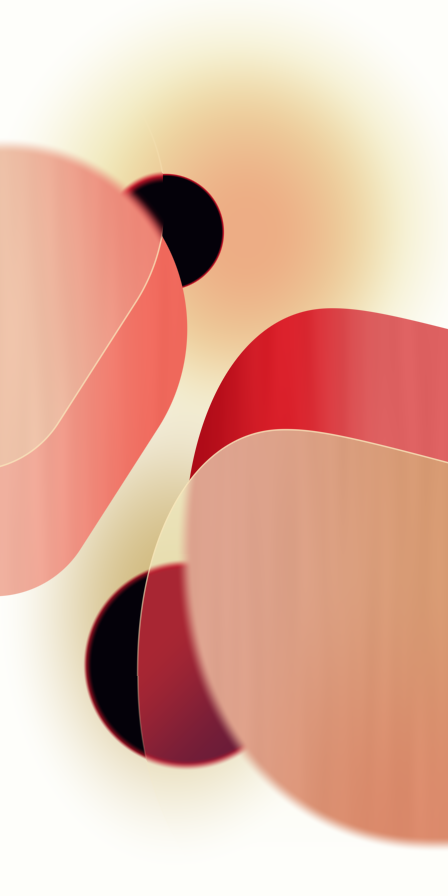
Give the GLSL for this background, as a Shadertoy shader.

```glsl
// Soft pebbles and dark discs seen through shifted panes of frosted glass.
// Each pane repeats its pebble's outline at an offset; where it covers a shape
// the edge blurs and the colour pales. Halos are radial smoothstep falloffs.

// Layout, in canvas widths (canvas is 1 wide, 2 high)
const vec2  CAP_TOP = vec2(0.008, 1.266), CAP_LOW = vec2(-0.013, 0.898);
const float CAP_TOP_R = 0.410, CAP_LOW_R = 0.229;
const vec2  CAP_PANE_SHIFT = vec2(-0.050, 0.281);
const vec2  PEBBLE_UP = vec2(0.742, 0.763), PEBBLE_UP_R = vec2(0.331, 0.549);
const vec2  PEBBLE_LOW = vec2(0.977, 0.763), PEBBLE_LOW_R = vec2(0.565, 0.648);
const vec2  PEBBLE_PANE_SHIFT = vec2(-0.104, -0.271);
const float PEBBLE_POWER = 2.15;
const vec2  DISC_TOP = vec2(0.370, 1.482), DISC_LOW = vec2(0.417, 0.516);
const float DISC_TOP_R = 0.130, DISC_LOW_R = 0.227;
const float FROST = 0.018, RIM_WIDTH = 0.0016, GRAIN = 0.022;

// Palette
const vec3 PAPER = vec3(0.995, 0.995, 0.982);
const vec3 STRAW = vec3(0.93, 0.89, 0.67);
const vec3 APRICOT = vec3(0.93, 0.68, 0.52);
const vec3 SAND = vec3(0.82, 0.73, 0.50);
const vec3 INK = vec3(0.015, 0.005, 0.035);
const vec3 EMBER = vec3(0.80, 0.08, 0.16);
const vec3 WINE = vec3(0.66, 0.15, 0.20), PLUM = vec3(0.42, 0.11, 0.22);
const vec3 BLUSH = vec3(0.94, 0.69, 0.62), CORAL = vec3(0.94, 0.41, 0.36);
const vec3 SHELL = vec3(0.93, 0.76, 0.66), ROSE = vec3(0.93, 0.52, 0.46);
const vec3 CRIMSON = vec3(0.68, 0.04, 0.09), SCARLET = vec3(0.85, 0.12, 0.16);
const vec3 FADED_RED = vec3(0.87, 0.38, 0.38);
const vec3 PINK_CLAY = vec3(0.87, 0.64, 0.56), OCHRE = vec3(0.84, 0.60, 0.44);
const vec3 TERRACOTTA = vec3(0.86, 0.54, 0.42);
const vec3 RIM = vec3(0.98, 0.91, 0.74);

vec2 hashGradient(vec2 cell) {
    float angle = 6.2832 * fract(sin(dot(cell, vec2(127.1, 311.7))) * 43758.5);
    return vec2(cos(angle), sin(angle));
}

float gradientNoise(vec2 p) {
    vec2 i = floor(p), f = fract(p), u = f * f * (3.0 - 2.0 * f);
    vec2 e = vec2(1.0, 0.0);
    float low = mix(dot(hashGradient(i), f), dot(hashGradient(i + e), f - e), u.x);
    float high = mix(dot(hashGradient(i + e.yx), f - e.yx),
                     dot(hashGradient(i + 1.0), f - 1.0), u.x);
    return mix(low, high, u.y);
}

// Hull of two circles of unequal radius
float capsuleDistance(vec2 p) {
    vec2 axis = CAP_LOW - CAP_TOP;
    float len = length(axis), slope = (CAP_TOP_R - CAP_LOW_R) / len;
    axis /= len;
    vec2 q = p - CAP_TOP;
    q = vec2(abs(q.x * axis.y - q.y * axis.x), dot(q, axis));
    float side = sqrt(1.0 - slope * slope);
    float along = dot(q, vec2(-slope, side));
    if (along < 0.0) return length(q) - CAP_TOP_R;
    if (along > side * len) return length(q - vec2(0.0, len)) - CAP_LOW_R;
    return dot(q, vec2(side, slope)) - CAP_TOP_R;
}

// Two superellipse quarters, with a sloping shoulder on the right
float pebbleDistance(vec2 p) {
    bool upper = p.y > PEBBLE_UP.y;
    vec2 center = upper ? PEBBLE_UP : PEBBLE_LOW;
    vec2 radii = upper ? PEBBLE_UP_R : PEBBLE_LOW_R;
    vec2 q = vec2(max(center.x - p.x, 0.0), abs(p.y - center.y));
    float run = max(p.x - center.x, 0.0);
    if (upper) radii.y -= 0.28 * (sqrt(run * run + 0.0137) - 0.117);
    vec2 powers = pow(q / radii + 1e-5, vec2(PEBBLE_POWER));
    float scale = pow(powers.x + powers.y, 1.0 / PEBBLE_POWER);
    return length(q) * (1.0 - 1.0 / max(scale, 1e-3));
}

float cover(float d, float softness) { return 1.0 - smoothstep(-softness, softness, d); }

float halo(vec2 offset, float inner, float outer) {
    return 1.0 - smoothstep(inner, outer, length(offset));
}

float rimLine(float d, float pixel) {
    return 1.0 - smoothstep(0.0, RIM_WIDTH + pixel, abs(d));
}

void mainImage(out vec4 fragColor, in vec2 fragCoord) {
    vec2 p = fragCoord / iResolution.xy * vec2(1.0, 2.0);
    float pixel = 0.8 / iResolution.x;
    float streak = GRAIN * gradientNoise(p * vec2(32.0, 2.0));

    float capsule = capsuleDistance(p), pebble = pebbleDistance(p);
    float capPane = capsuleDistance(p - CAP_PANE_SHIFT);
    float pebblePane = pebbleDistance(p - PEBBLE_PANE_SHIFT);
    float underCap = cover(capPane, pixel), underPebble = cover(pebblePane, pixel);

    // Paper with glowing halos
    vec3 color = mix(PAPER, STRAW, halo(p - vec2(0.52, 1.50), 0.20, 0.56));
    color = mix(color, SAND, halo((p - vec2(0.39, 0.64)) * vec2(1.25, 0.85), 0.05, 0.50));
    color = mix(color, APRICOT, halo((p - vec2(0.55, 1.48)) * vec2(1.0, 0.85), 0.04, 0.37));

    // Clear parts of the panes
    float paneFade = smoothstep(0.05, 0.85, p.y);
    color = mix(color, vec3(0.94, 0.92, 0.76), underPebble * 0.75 * paneFade);
    color = mix(color, RIM, 0.35 * rimLine(capPane, pixel) * smoothstep(1.85, 1.6, p.y));

    // Upper disc: crisp in the open, with a glowing edge under the pane
    float disc = length(p - DISC_TOP) - DISC_TOP_R;
    float rimGlow = smoothstep(-mix(0.006, 0.022, underCap), 0.0, disc);
    color = mix(color, mix(INK, EMBER, rimGlow), cover(disc, mix(pixel, 0.008, underCap)));

    // Lower disc: ink in the open, wine red under the pane
    disc = length(p - DISC_LOW) - DISC_LOW_R;
    vec3 wine = mix(WINE, PLUM, smoothstep(-0.15, 0.30, p.x - p.y + 0.08));
    vec3 discColor = mix(INK, wine, underPebble);
    discColor = mix(discColor, EMBER, 0.8 * smoothstep(-0.016, 0.002, disc));
    color = mix(color, discColor, cover(disc, mix(0.005, 0.010, underPebble)));

    // Left capsule, with a red fringe where it shades the upper disc
    float fringe = cover(capsule, 0.026) * cover(length(p - DISC_TOP) - DISC_TOP_R, 0.006);
    color = mix(color, EMBER, fringe * underCap);
    vec3 openTint = mix(BLUSH, CORAL, smoothstep(0.0, 0.38, p.x));
    vec3 paneTint = mix(SHELL, ROSE, smoothstep(0.02, 0.38, p.x + 0.15 * (p.y - 1.3)));
    float capMask = cover(capsule, mix(pixel, FROST, underCap));
    color = mix(color, mix(openTint, paneTint, underCap) + streak, capMask);
    color = mix(color, RIM, 0.75 * rimLine(capPane, pixel) * capMask);

    // Right pebble: red in the open, clay under the pane
    vec3 red = mix(CRIMSON, SCARLET, smoothstep(0.42, 0.63, p.x));
    red = mix(red, FADED_RED, smoothstep(0.63, 0.86, p.x));
    vec3 clay = mix(PINK_CLAY, OCHRE, smoothstep(0.45, 1.05, p.x));
    clay = mix(clay, TERRACOTTA, smoothstep(0.75, 0.12, p.y) * smoothstep(0.4, 0.9, p.x));
    float pebbleMask = cover(pebble, mix(pixel, FROST, underPebble));
    color = mix(color, mix(red, clay, underPebble) + streak, pebbleMask);
    color = mix(color, RIM, 0.8 * rimLine(pebblePane, pixel) * smoothstep(0.05, 0.95, p.y));

    fragColor = vec4(clamp(color, 0.0, 1.0), 1.0);
}
```
